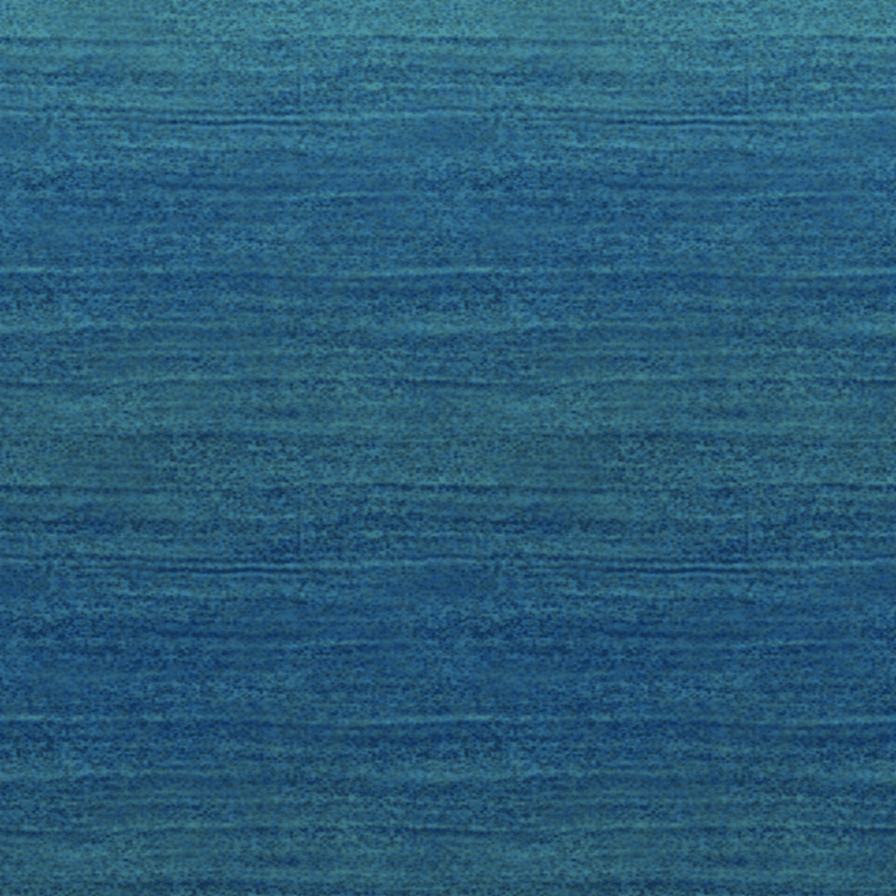
Write a Shadertoy shader that draws this texture.

```glsl
// Blue stained wood grain: fine horizontal streaks, speckled pores, light falling from the top.
#define TILES 2.0
#define STREAK_CONTRAST 0.62
#define THREAD_GAIN 0.30
#define RIB_GAIN 0.22
#define GRAIN_CONTRAST 1.0
#define TOP_LIGHT 0.52
#define BASE_TONE 0.21
#define DARK_TEAL vec3(0.112, 0.262, 0.372)
#define LIGHT_TEAL vec3(0.265, 0.530, 0.608)
#define BLUE_SHIFT vec3(-0.020, -0.008, 0.038)

const float TAU = 6.2831853;

vec2 hash2(vec2 p) {
    vec3 q = fract(p.xyx * vec3(0.1031, 0.1030, 0.0973));
    q += dot(q, q.yzx + 33.33);
    return fract((q.xx + q.yz) * q.zy);
}

// Smooth value noise that wraps after one tile
float wrapNoise(vec2 tile, vec2 cells, float seed) {
    vec2 p = tile * cells, i = floor(p), f = fract(p);
    f = f * f * (3.0 - 2.0 * f);
    vec2 a = mod(i, cells) + seed, b = mod(i + 1.0, cells) + seed;
    float low = mix(hash2(a).x, hash2(vec2(b.x, a.y)).x, f.x);
    float high = mix(hash2(vec2(a.x, b.y)).x, hash2(b).x, f.x);
    return mix(low, high, f.y);
}

// Distance to the nearest scattered point, wrapping after one tile
float cellular(vec2 tile, vec2 cells, float seed) {
    vec2 p = tile * cells, i = floor(p), f = fract(p);
    float nearest = 2.0;
    for (int y = -1; y <= 1; y++)
    for (int x = -1; x <= 1; x++) {
        vec2 o = vec2(x, y);
        vec2 d = o + hash2(mod(i + o, cells) + seed) - f;
        nearest = min(nearest, dot(d, d));
    }
    return sqrt(nearest);
}

// Gentle waviness of the grain lines
vec2 bendGrain(vec2 tile) {
    float bend = 0.0045 * sin(TAU * (tile.x + tile.y) + 2.0 * sin(TAU * 2.0 * tile.y))
               + 0.0020 * sin(TAU * (2.0 * tile.x - 3.0 * tile.y))
               + 0.0010 * sin(TAU * (7.0 * tile.x + 5.0 * tile.y));
    return tile + vec2(0.0, bend);
}

// Long pale lines with a dark lower edge, one at a jittered height in each row
float threads(vec2 wood, float rows, float halfWidth, float seed) {
    float row = floor(wood.y * rows);
    vec2 random = hash2(vec2(mod(row, rows), seed));
    float offset = (fract(wood.y * rows) - mix(0.3, 0.6, random.x)) / (rows * halfWidth);
    float fade = 0.2 + 0.8 * smoothstep(0.2, 0.65, wrapNoise(wood, vec2(3.0, rows), seed));
    float pale = exp(-offset * offset);
    float edge = exp(-(offset - 1.9) * (offset - 1.9));
    return (pale - 0.55 * edge) * fade * (0.25 + 0.75 * random.y);
}

void mainImage(out vec4 fragColor, in vec2 fragCoord) {
    vec2 uv = fragCoord / iResolution.xy;
    float depth = 1.0 - uv.y;
    vec2 tile = vec2(uv.x, depth) * TILES;
    vec2 wood = bendGrain(tile);
    wood.y += 0.004 * (wrapNoise(tile, vec2(30.0, 40.0), 5.0) - 0.5);

    // Broad shading and blue stain patches
    float bands = cos(TAU * tile.y);
    float patches = wrapNoise(tile, vec2(3.0, 5.0), 11.0) - 0.5;
    float tone = BASE_TONE + TOP_LIGHT * exp(-3.5 * depth) + 0.035 * bands - 0.09 * patches;
    float blue = 0.28 - 0.38 * bands + 0.55 * patches;

    // Streaks from wide to hair thin
    float streaks = 0.12 * (wrapNoise(wood, vec2(3.0, 19.0), 23.0) - 0.5)
                  + 0.28 * (wrapNoise(wood, vec2(3.0, 46.0), 37.0) - 0.5)
                  + 0.50 * (wrapNoise(wood, vec2(5.0, 92.0), 51.0) - 0.5);
    tone += STREAK_CONTRAST * streaks;

    // Pale threads and close ribs
    float thread = threads(wood, 17.0, 0.0065, 71.0) + 0.7 * threads(wood, 29.0, 0.0052, 77.0);
    thread *= 0.65 + 0.7 * wrapNoise(wood, vec2(40.0, 90.0), 83.0);
    float ribZone = exp(-pow((fract(tile.y) - 0.27) / 0.06, 2.0))
                  * smoothstep(0.15, 0.6, wrapNoise(wood, vec2(4.0, 9.0), 97.0));
    float ribs = sin(TAU * (46.0 * wood.y + 0.6 * wrapNoise(wood, vec2(4.0, 12.0), 103.0)));
    tone += THREAD_GAIN * (thread - 0.05) + RIB_GAIN * ribZone * ribs;

    // Dark pores, fine fuzz and slanted flecks
    float pores = smoothstep(0.55, 0.1, cellular(tile, vec2(74.0, 96.0), 131.0));
    float fuzz = wrapNoise(tile, vec2(120.0, 150.0), 149.0) - 0.5;
    float softFuzz = wrapNoise(tile, vec2(62.0, 101.0), 157.0) - 0.5;
    float roughness = 0.5 + 0.7 * wrapNoise(wood, vec2(7.0, 22.0), 163.0);
    float grain = (0.58 * fuzz + 0.25 * softFuzz - 0.26 * (pores - 0.4)) * roughness;
    vec2 slanted = vec2(tile.x + tile.y, tile.y - tile.x);
    float fleck = smoothstep(0.75, 1.0, wrapNoise(slanted, vec2(14.0, 60.0), 179.0));
    fleck *= smoothstep(0.5, 0.8, wrapNoise(tile, vec2(6.0, 8.0), 191.0));
    tone += GRAIN_CONTRAST * grain - 0.16 * fleck;
    blue += 1.6 * (wrapNoise(tile, vec2(75.0, 95.0), 211.0) - 0.5) - 0.8 * streaks - 0.4 * thread;

    vec3 color = mix(DARK_TEAL, LIGHT_TEAL, clamp(tone, -0.18, 1.15));
    color += BLUE_SHIFT * clamp(blue, -0.7, 1.4);
    fragColor = vec4(clamp(color, 0.0, 1.0), 1.0);
}
```
